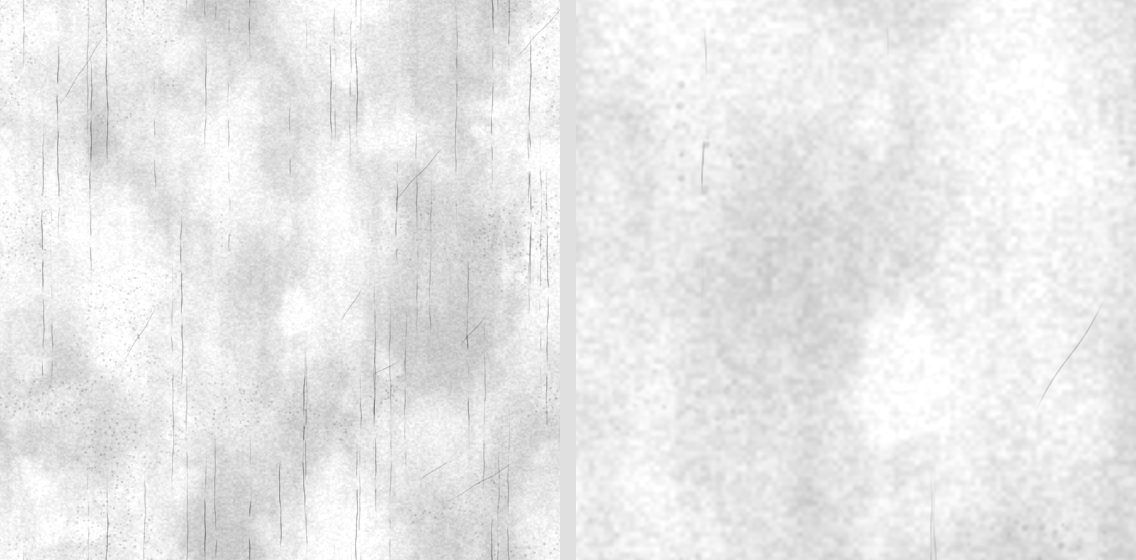
Left, the full canvas; right, a detail of the centre.
Write a WebGL 1 fragment shader that draws this texture.

```glsl
precision highp float;
uniform vec2 u_resolution;

const float TAU = 6.2831853;
const vec3 STAIN = vec3(0.795);
const vec3 CHALK = vec3(0.995);

float hash(vec2 p, float seed) {
  vec3 q = fract(p.xyx * vec3(0.1031, 0.1030, 0.0973) + seed * 0.137);
  q += dot(q, q.yzx + 33.33);
  return fract((q.x + q.y) * q.z);
}

vec2 wrapCell(vec2 cell, vec2 repeats) {
  return floor(mod(cell + 0.5, repeats));
}

// Value noise that wraps after a whole number of repeats
float noise(vec2 uv, vec2 repeats, float seed) {
  vec2 p = uv * repeats;
  vec2 cell = floor(p);
  vec2 f = fract(p);
  f = f * f * (3.0 - 2.0 * f);
  vec2 lo = wrapCell(cell, repeats);
  vec2 hi = wrapCell(cell + 1.0, repeats);
  float bottom = mix(hash(lo, seed), hash(vec2(hi.x, lo.y), seed), f.x);
  float top = mix(hash(vec2(lo.x, hi.y), seed), hash(hi, seed), f.x);
  return mix(bottom, top, f.y);
}

float fbm(vec2 uv, vec2 repeats, float seed) {
  float sum = 0.0, total = 0.0, weight = 1.0;
  for (int octave = 0; octave < 6; octave++) {
    sum += weight * noise(uv, repeats, seed);
    total += weight;
    weight *= 0.56;
    repeats *= 2.0;
    seed += 1.7;
  }
  return sum / total;
}

// Scattered round spots, present in a given share of wrapped cells
float spots(vec2 uv, float repeats, float share, float radius, float blur, float seed) {
  vec2 p = uv * repeats;
  float mask = 0.0;
  for (int y = -1; y <= 1; y++) {
    for (int x = -1; x <= 1; x++) {
      vec2 cell = floor(p) + vec2(float(x), float(y));
      vec2 id = wrapCell(cell, vec2(repeats));
      vec2 center = cell + vec2(hash(id, seed), hash(id, seed + 1.0));
      float size = radius * mix(0.4, 1.0, hash(id, seed + 2.0));
      float present = step(hash(id, seed + 3.0), share);
      float edge = 1.0 - smoothstep(size - blur, size + blur, length(p - center));
      mask = max(mask, present * edge);
    }
  }
  return mask;
}

// One wavering, broken vertical crack per column
float cracks(vec2 uv, float columns, float share, float pixel, float seed) {
  float x = uv.x * columns;
  vec2 id = wrapCell(vec2(floor(x), 0.0), vec2(columns, 1.0));
  float phase = TAU * hash(id, seed);
  float wobble = 0.0012 * sin(TAU * 3.0 * uv.y + phase)
    + 0.0007 * sin(TAU * 8.0 * uv.y + phase * 3.0)
    + 0.0004 * sin(TAU * 23.0 * uv.y + phase * 5.0);
  float center = mix(0.2, 0.8, hash(id, seed + 1.0)) / columns;
  float gap = abs(fract(x) / columns - center - wobble);
  float span = mix(0.15, 0.6, hash(id, seed + 2.0));
  float t = fract(uv.y - hash(id, seed + 3.0)) / span;
  float ends = smoothstep(0.0, 0.2, t) * (1.0 - smoothstep(0.75, 1.0, t));
  float broken = smoothstep(0.2, 0.7, noise(uv, vec2(columns, 44.0), seed + 4.0));
  float line = 1.0 - smoothstep(0.0003, 0.0003 + pixel, gap);
  return line * ends * broken * step(hash(id, seed + 5.0), share);
}

// Short slanted scratches
float scratches(vec2 uv, float pixel, float seed) {
  float mask = 0.0;
  for (int i = 0; i < 9; i++) {
    vec2 id = vec2(float(i), 3.0);
    vec2 center = vec2(hash(id, seed), hash(id, seed + 1.0));
    float angle = mix(0.5, 1.2, hash(id, seed + 2.0));
    float reach = mix(0.03, 0.09, hash(id, seed + 3.0));
    vec2 along = vec2(cos(angle), sin(angle));
    vec2 offset = fract(uv - center + 0.5) - 0.5;
    float t = dot(offset, along);
    float gap = abs(dot(offset, vec2(-along.y, along.x)) + 0.001 * sin(t * 90.0));
    float line = 1.0 - smoothstep(0.0002, 0.0002 + pixel, gap);
    mask = max(mask, line * (1.0 - smoothstep(reach * 0.5, reach, abs(t))));
  }
  return mask;
}

void main() {
  vec2 uv = gl_FragCoord.xy / u_resolution;
  float pixel = 1.0 / min(u_resolution.x, u_resolution.y);

  // Blotchy plaster with vertical staining
  vec2 warp = vec2(fbm(uv, vec2(7.0), 2.0), fbm(uv, vec2(7.0), 15.0)) - 0.5;
  vec2 bent = uv + 0.12 * warp;
  float tone = 0.74 * fbm(bent, vec2(5.0, 4.0), 31.0)
    + 0.20 * fbm(uv + 0.03 * warp, vec2(8.0, 2.0), 47.0)
    + 0.06 * noise(uv, vec2(70.0, 5.0), 59.0);
  tone += 0.10 * spots(bent, 9.0, 0.22, 0.3, 0.12, 63.0);
  vec3 color = mix(STAIN, CHALK, smoothstep(0.28, 0.69, tone));

  // Fine paper grain
  float grain = noise(uv, vec2(330.0), 71.0) + noise(uv, vec2(210.0, 250.0), 83.0) - 1.0;
  color += 0.065 * grain;

  // Dark pits gather in worn patches
  float worn = smoothstep(0.5, 0.68, fbm(uv, vec2(5.0, 7.0), 91.0));
  color -= 0.13 * worn * spots(uv, 130.0, 0.3, 0.3, 0.2, 97.0);

  // Cracks and scratches
  color -= 0.24 * cracks(uv, 23.0, 0.75, pixel, 103.0);
  color -= 0.15 * cracks(uv, 41.0, 0.6, pixel, 113.0);
  color -= 0.13 * scratches(uv, pixel, 127.0);

  gl_FragColor = vec4(clamp(color, 0.0, 1.0), 1.0);
}
```
